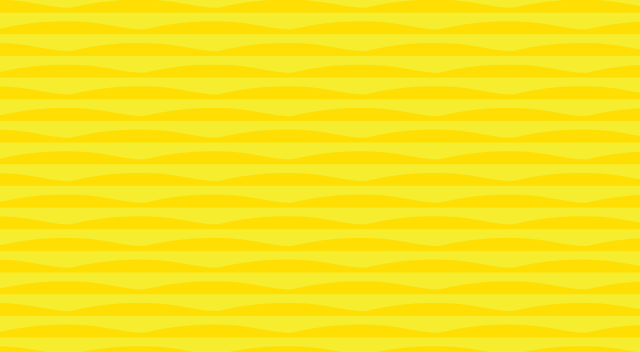
Give the GLSL for this pattern, as a Shadertoy shader.

```glsl
// Rows of flat-based golden waves on a lemon ground, every other row shifted half a wave.
// Each row is filled between a straight base and a periodic crest: a parabolic rise
// from a sharp trough, then a soft cosine fall. Lengths are in canvas heights.

#define ROW_PITCH    0.06154
#define BASE_OFFSET  0.0412
#define WAVE_LENGTH  0.4189
#define TROUGH_X     0.2005
#define TROUGH_LEVEL 0.22   // fraction of the row pitch
#define PEAK_LEVEL   0.595  // fraction of the row pitch
#define PEAK_PHASE   0.455  // fraction of the wave length
#define FALL_POWER   1.3    // above 1 keeps the hump full past its peak
#define GROUND_COLOR vec3(0.96, 0.93, 0.18)
#define WAVE_COLOR   vec3(1.00, 0.87, 0.01)

const float PI = 3.14159265;

// Crest height from 0 at the trough to 1 at the peak, for phase in 0..1
float crestShape(float phase) {
    if (phase < PEAK_PHASE) {
        float toPeak = 1.0 - phase / PEAK_PHASE;
        return 1.0 - toPeak * toPeak;
    }
    float fall = (phase - PEAK_PHASE) / (1.0 - PEAK_PHASE);
    return 0.5 + 0.5 * cos(PI * pow(fall, FALL_POWER));
}

// Antialiased coverage, one pixel wide, of the side where dist is positive
float coverage(float dist, float pixel) {
    return clamp(dist / pixel + 0.5, 0.0, 1.0);
}

void mainImage(out vec4 fragColor, in vec2 fragCoord) {
    vec2 p = fragCoord / iResolution.y;
    float pixel = 1.0 / (iResolution.y * ROW_PITCH);

    // Row cell, with a margin below the base so its edge can blend
    float rows = (p.y - BASE_OFFSET) / ROW_PITCH;
    float row = floor(rows + 0.2);
    float level = rows - row;

    // Even rows carry the half-wave shift
    float shift = 0.5 * (1.0 - mod(row, 2.0));
    float phase = fract((p.x - TROUGH_X) / WAVE_LENGTH - shift);
    float crest = mix(TROUGH_LEVEL, PEAK_LEVEL, crestShape(phase));

    float wave = coverage(level, pixel) * coverage(crest - level, pixel);
    fragColor = vec4(mix(GROUND_COLOR, WAVE_COLOR, wave), 1.0);
}
```
